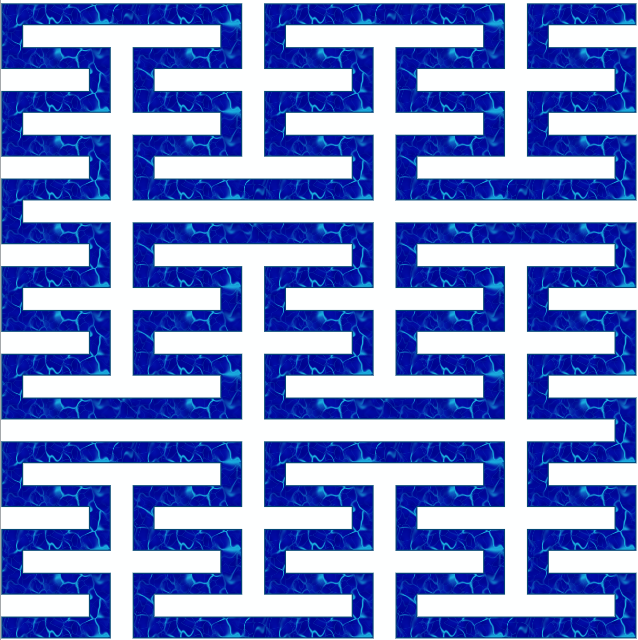
Give the GLSL for this pattern, as a Shadertoy shader.

```glsl
// Interlocking square meanders in veined blue marble on white, in staggered bands.

const vec2  MARGIN      = vec2(0.0020, 0.0052);    // left and top gap, canvas units
const vec2  UNIT        = vec2(0.03433, 0.03422);  // one stroke width
const float GRID_SIZE   = 29.0;                    // strokes across and down
const float PERIOD      = 12.0;                    // meander repeat across
const float BAND        = 10.0;                    // band repeat down
const float LINE_WIDTH  = 0.0018;
const float SIDE_WIDTH  = 0.0014;
const vec2  MARBLE_TILE = vec2(6.0, 4.0);          // marble repeat, in strokes
const vec2  VEIN_CELLS  = vec2(8.0, 5.0);          // vein cells per marble tile
const float VEIN_WIDTH  = 0.23;
const float VEIN_WARP   = 0.55;

const vec3 PAPER   = vec3(0.995, 1.0, 1.0);
const vec3 DEEP    = vec3(0.0, 0.01, 0.55);
const vec3 BLUE    = vec3(0.01, 0.05, 0.66);
const vec3 CYAN    = vec3(0.10, 0.68, 0.87);
const vec3 OUTLINE = vec3(0.01, 0.28, 0.46);
const vec3 SIDE    = vec3(0.60, 0.62, 0.63);

// Whole-number remainder, safe against rounding
float wrap(float n, float period) { return floor(mod(n + 0.5, period)); }
vec2  wrap(vec2 n, vec2 period)   { return floor(mod(n + 0.5, period)); }

float hash(vec2 p) {
    return fract(sin(dot(p, vec2(127.1, 311.7))) * 43758.5453);
}

// Value noise that repeats after period cells
float noise(vec2 p, vec2 period) {
    vec2 i = floor(p), f = fract(p);
    f = f * f * (3.0 - 2.0 * f);
    float a = hash(wrap(i, period));
    float b = hash(wrap(i + vec2(1, 0), period));
    float c = hash(wrap(i + vec2(0, 1), period));
    float d = hash(wrap(i + vec2(1, 1), period));
    return mix(mix(a, b, f.x), mix(c, d, f.x), f.y);
}

// Gap between the nearest two scattered points: zero along cell borders
float cellBorder(vec2 p, vec2 period) {
    vec2 home = floor(p);
    float near = 9.0, next = 9.0;
    for (int y = -1; y <= 1; y++)
    for (int x = -1; x <= 1; x++) {
        vec2 cell = home + vec2(x, y);
        vec2 id = wrap(cell, period);
        vec2 seed = cell + vec2(hash(id + 17.3), hash(id + 41.9));
        float d = length(seed - p);
        next = min(next, max(near, d));
        near = min(near, d);
    }
    return next - near;
}

// Deep blue with broken, curling cyan veins
vec3 marble(vec2 g) {
    vec2 p = g / MARBLE_TILE * VEIN_CELLS;
    vec2 fine = VEIN_CELLS * 2.0;
    vec2 bend = vec2(noise(p * 2.0, fine), noise(p * 2.0 + 7.0, fine)) - 0.5;
    vec2 q = p + VEIN_WARP * bend;
    float vein = 1.0 - smoothstep(0.0, VEIN_WIDTH, cellBorder(q, VEIN_CELLS));
    float strength = smoothstep(0.15, 0.85, noise(p * 2.0 + 3.0, fine));
    float wisp = 1.0 - smoothstep(0.0, 0.16, cellBorder(q * 2.0 + 5.0, fine));
    wisp *= 0.28 * noise(p + 2.0, VEIN_CELLS);
    vec3 ground = mix(DEEP, BLUE, noise(p * 3.0, VEIN_CELLS * 3.0));
    float glow = vein * vein * (0.15 + 0.85 * strength) + wisp;
    return mix(ground, CYAN, min(glow, 1.0));
}

// True where a grid cell (column, row from the top) belongs to a meander
bool isStroke(vec2 cell) {
    if (any(lessThan(cell, vec2(0))) || any(greaterThanEqual(cell, vec2(GRID_SIZE)))) return false;
    float band = floor((cell.y + 0.5) / BAND);
    float row = wrap(cell.y, BAND);
    float half_ = 0.5 * PERIOD;
    float col = cell.x + half_ * band;

    // Links between bands: left side, then right side
    if (row > 8.5) return cell.x == wrap(band, 2.0) * (GRID_SIZE - 1.0);
    // Uprights alternate ends on odd rows
    if (wrap(row, 2.0) > 0.5) {
        float k = wrap(col + half_ * (row - 1.0) * 0.5, PERIOD);
        return k == 0.0 || k == PERIOD - 2.0;
    }
    // Long bars close the band, short bars fill it
    if (row < 0.5) return wrap(col, PERIOD) < PERIOD - 1.0;
    if (row > 7.5) return wrap(col + half_, PERIOD) < PERIOD - 1.0;
    return wrap(col, half_) < half_ - 1.0;
}

// Signed distance to the meander edge in strokes, positive inside
float meander(vec2 g) {
    vec2 home = floor(g);
    bool inside = isStroke(home);
    float d = 1.0;
    for (int y = -1; y <= 1; y++)
    for (int x = -1; x <= 1; x++) {
        vec2 cell = home + vec2(x, y);
        vec2 away = max(abs(g - cell - 0.5) - 0.5, 0.0);
        if (isStroke(cell) != inside) d = min(d, length(away));
    }
    return inside ? d : -d;
}

void mainImage(out vec4 fragColor, in vec2 fragCoord) {
    vec2 uv = fragCoord / iResolution.xy;
    float px = 1.0 / iResolution.y;
    vec2 g = (vec2(uv.x, 1.0 - uv.y) - MARGIN) / UNIT;
    float d = meander(g) * UNIT.y;

    vec3 paper = mix(SIDE, PAPER, clamp((uv.x - SIDE_WIDTH) / px + 0.5, 0.0, 1.0));
    vec3 fill = mix(OUTLINE, marble(g), clamp((d - LINE_WIDTH) / px + 0.5, 0.0, 1.0));
    vec3 color = mix(paper, fill, clamp(d / px + 0.5, 0.0, 1.0));
    fragColor = vec4(color, 1.0);
}
```
